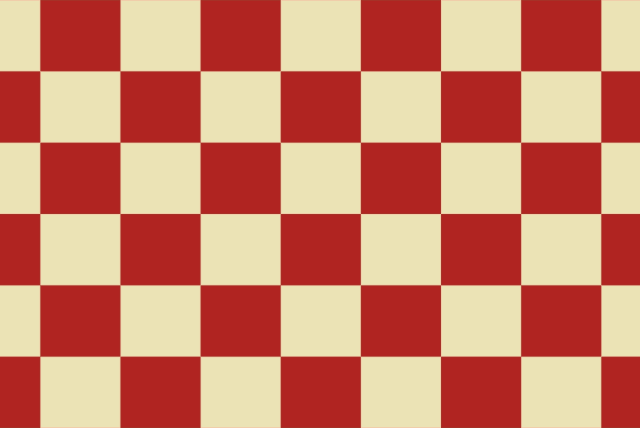
A Shadertoy shader for this pattern:

```glsl
// Red and cream checkerboard of flat tiles, with half tiles at the left and right.
// A signed distance to the nearest tile edge picks the colour, smooths the
// joins and lays a hairline of bled colour along both sides of each join.

#define COLUMNS 7.986
#define ROWS 6.0
#define COLUMN_SHIFT 0.497
#define FRINGE_WIDTH 0.00175
#define RED vec3(0.69, 0.14, 0.13)
#define CREAM vec3(0.92, 0.89, 0.71)
#define RED_FRINGE vec3(0.64, 0.21, 0.16)
#define CREAM_FRINGE vec3(0.95, 0.78, 0.65)

// Distance to the nearest tile edge in canvas heights: positive in red, negative in cream
float checkerDistance(vec2 grid, vec2 tileSize) {
    vec2 toEdge = (0.5 - abs(fract(grid) - 0.5)) * tileSize;
    vec2 cell = floor(grid);
    float parity = mod(cell.x + cell.y, 2.0);
    return min(toEdge.x, toEdge.y) * (1.0 - 2.0 * parity);
}

// Share of a pixel lying on the positive side of an edge
float coverage(float dist, float pixel) {
    return clamp(dist / pixel + 0.5, 0.0, 1.0);
}

void mainImage(out vec4 fragColor, in vec2 fragCoord) {
    vec2 uv = fragCoord / iResolution.xy;
    float aspect = iResolution.x / iResolution.y;
    float pixel = 1.0 / iResolution.y;

    // Tile grid
    vec2 tileCount = vec2(COLUMNS, ROWS);
    vec2 grid = uv * tileCount + vec2(COLUMN_SHIFT, 0.0);
    float dist = checkerDistance(grid, vec2(aspect, 1.0) / tileCount);

    // Flat tiles with a thin fringe beside each join
    float fringe = coverage(FRINGE_WIDTH - abs(dist), pixel);
    vec3 red = mix(RED, RED_FRINGE, fringe);
    vec3 cream = mix(CREAM, CREAM_FRINGE, fringe);
    fragColor = vec4(mix(cream, red, coverage(dist, pixel)), 1.0);
}
```
